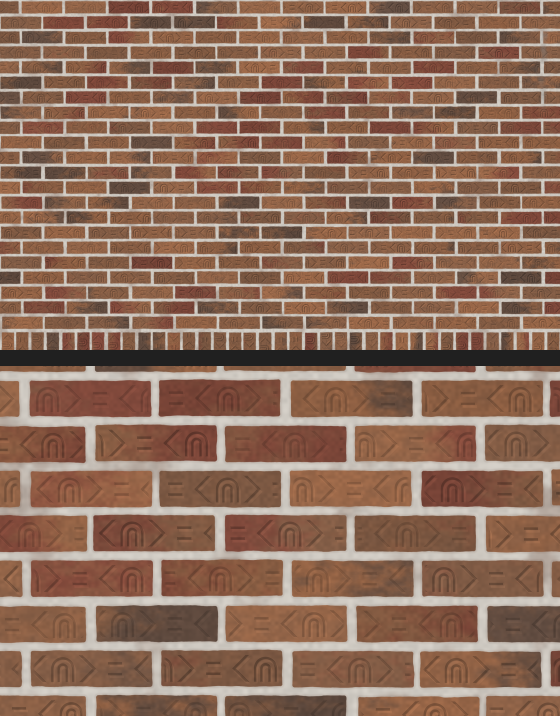
Top: the whole. Bottom: its middle third, enlarged.
Reproduce this texture procedurally as a WebGL 2 fragment shader.

```glsl
#version 300 es
precision highp float;
// A running-bond brick wall above a course of upright bricks, with pale mortar.
// Each brick is a rounded box with hashed tint, size and flashing; a repeating
// band of arches, chevrons and dashes is pressed into it and lit from above.
uniform vec2 u_resolution;
out vec4 fragColor;

// Lengths are in courses: one brick height plus one joint
const float COURSES = 23.32;        // courses in the canvas height
const float BOND_ROWS = 22.0;       // rows above the upright course
const float BRICK_PITCH = 2.895;
const float UPRIGHT_PITCH = 1.01;
const float BOND_START = 0.47;      // first joint, in brick pitches
const float LEAN = 0.005;           // sideways drift per row
const float JOINT = 0.1;            // half the mortar width
const float CORNER = 0.05;
const float MOTIF = 0.58;           // width of one pressed motif
const float GROOVE = 0.025;         // half the groove width
const float STAIN_X = 36.05;        // grey stain running down the wall

const vec3 CLAY   = vec3(0.59, 0.395, 0.275);
const vec3 UMBER  = vec3(0.49, 0.35, 0.265);
const vec3 RED    = vec3(0.47, 0.25, 0.21);
const vec3 SOOT   = vec3(0.33, 0.27, 0.24);
const vec3 MORTAR = vec3(0.81, 0.79, 0.76);
const vec3 GRIME  = vec3(0.66, 0.60, 0.56);
const vec3 STAIN  = vec3(0.50, 0.47, 0.45);

float hash(vec2 p) {
    vec3 q = fract(vec3(p.xyx) * 0.1031);
    q += dot(q, q.yzx + 33.33);
    return fract((q.x + q.y) * q.z);
}

float noise(vec2 p) {
    vec2 i = floor(p), f = fract(p);
    f = f * f * (3.0 - 2.0 * f);
    float low = mix(hash(i), hash(i + vec2(1, 0)), f.x);
    float high = mix(hash(i + vec2(0, 1)), hash(i + vec2(1, 1)), f.x);
    return mix(low, high, f.y);
}

float fbm(vec2 p) {
    float sum = 0.0, weight = 0.5;
    for (int i = 0; i < 4; i++) {
        sum += weight * noise(p);
        p = p * 2.03 + 17.0;
        weight *= 0.5;
    }
    return sum;
}

float roundBox(vec2 p, vec2 size) {
    vec2 q = abs(p) - size + CORNER;
    return length(max(q, 0.0)) + min(max(q.x, q.y), 0.0) - CORNER;
}

// Depth of the pressed band: dashes, chevron, double arch, mirrored chevron
float groove(vec2 p, float pixel) {
    float kind = mod(floor(p.x / MOTIF), 4.0);
    vec2 c = vec2((fract(p.x / MOTIF) - 0.5) * MOTIF, p.y);
    float d;
    if (kind < 0.5) {
        d = max(abs(abs(c.y) - 0.12), abs(c.x) - 0.13);
    } else if (kind > 1.5 && kind < 2.5) {
        float radius = length(vec2(c.x, max(c.y, 0.0)));
        d = max(abs(abs(radius - 0.16) - 0.07), -c.y - 0.27);
    } else {
        float side = kind < 2.0 ? 1.0 : -1.0;
        d = max(abs(c.x * side - abs(c.y) + 0.12) * 0.7, abs(c.y) - 0.27);
    }
    return 1.0 - smoothstep(GROOVE - 0.5 * pixel, GROOVE + 0.7 * pixel, d);
}

void main() {
    vec2 p = gl_FragCoord.xy / u_resolution.y * COURSES;
    float pixel = COURSES / u_resolution.y;
    float down = COURSES - p.y;
    float row = floor(down);
    bool upright = down > BOND_ROWS;

    // Brick cell, local position and half size
    float pitch = upright ? UPRIGHT_PITCH : BRICK_PITCH;
    float shift = upright ? 0.0 : BOND_START + 0.5 * mod(row, 2.0);
    float along = (p.x - (upright ? 0.0 : LEAN * down)) / pitch - shift;
    vec2 id = vec2(floor(along) + 40.0, upright ? 71.0 : row + 5.0);
    vec2 local = vec2((fract(along) - 0.5) * pitch, row + 0.5 - down);
    vec2 size = vec2(0.5 * pitch, 0.5) - JOINT;
    if (upright) {
        local.y = BOND_ROWS + 0.95 - down;
        size.y = 0.8;
    }
    local += (vec2(hash(id + 3.1), hash(id + 7.7)) - 0.5) * vec2(0.07, 0.04);
    float edge = roundBox(local, size) + 0.05 * (fbm(p * 3.0) - 0.47);

    // Fired clay: base tint, red or sooty bricks, flashed ends
    float pick = hash(id);
    float grain = fbm(p * vec2(2.5, 4.0));
    vec3 brick = mix(UMBER, CLAY, clamp(hash(id + 11.3) + 0.8 * (grain - 0.47), 0.0, 1.0));
    float flash = (hash(id + 19.9) - 0.5) * local.x / size.x + 0.6 * (grain - 0.47);
    brick = mix(brick, RED, smoothstep(0.74, 0.96, pick + 0.35 * flash) * 0.8);
    brick = mix(brick, SOOT, smoothstep(0.2, 0.02, pick + 0.35 * flash) * 0.75);
    brick *= 0.94 + 0.12 * hash(id + 29.0) + 0.12 * (noise(p * 12.0) - 0.5);

    // Pressed motifs, dark in the groove with a lit lower lip
    vec2 band = upright ? local.yx : local;
    band.x += 20.0 + hash(id + 41.0) * MOTIF * 4.0;
    float inside = smoothstep(0.03, 0.12, -edge);
    float cut = groove(band, pixel), lip = groove(band + vec2(-0.04, 0.06), pixel);
    brick *= 1.0 + inside * (0.5 + 0.5 * hash(id + 53.0)) * (0.1 * lip - 0.24 * cut);

    // Mortar, dirtier against the bricks and in patches
    float dirt = 0.35 * smoothstep(0.07, 0.0, edge) + 0.7 * smoothstep(0.5, 0.75, fbm(p * 0.9));
    vec3 mortar = mix(MORTAR, GRIME, dirt) * (0.96 + 0.08 * noise(p * 9.0));
    vec3 color = mix(brick, mortar, smoothstep(-0.7 * pixel, 0.7 * pixel, edge));

    // Wandering stain near the right edge
    float wander = abs(p.x - STAIN_X - 0.7 * (noise(vec2(down * 1.3, 4.0)) - 0.5));
    float reach = smoothstep(1.8, 2.4, down) * smoothstep(7.6, 7.0, down);
    color = mix(color, STAIN, 0.6 * reach * smoothstep(0.3, 0.05, wander) * noise(p * 2.0));
    fragColor = vec4(color, 1.0);
}
```
